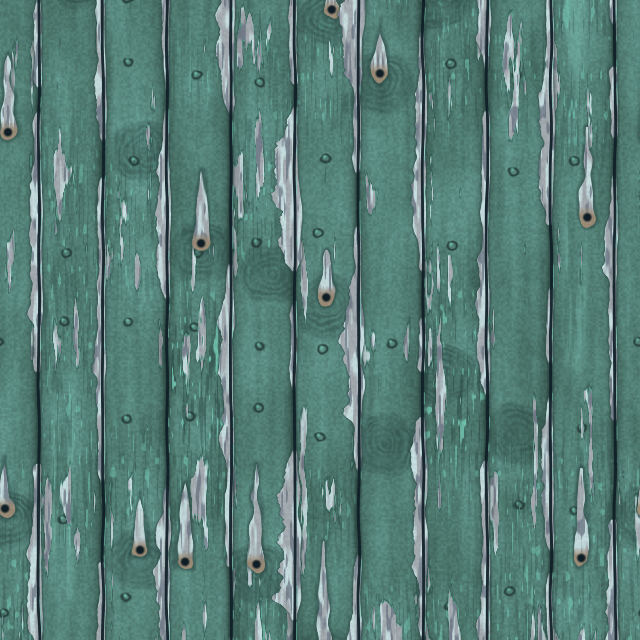
This texture is drawn by a WebGL 1 fragment shader. Its source:

```glsl
precision highp float;
// Weathered green planks: ten vertical boards split by dark, chipped seams.
// Layered noise makes paint and grain; hashed cells place knots, nails and
// drop-shaped scars; thresholded streaks bare the pale wood.
uniform vec2 u_resolution;

const float PLANKS = 10.0;       // boards across the canvas
const float FIRST_SEAM = 0.586;  // first seam, in board widths
const float REPEAT = 5.34;       // height of one wear cycle, in board widths
const float NAIL_ROW = 1.36;     // nail spacing, in board widths
const float GAP = 0.045;         // width of the dark seam line
const float CHIP = 0.055;        // width of the common seam chips
const vec3 GREEN = vec3(0.30, 0.47, 0.43);
const vec3 LIGHT = vec3(0.37, 0.57, 0.53);
const vec3 DARK = vec3(0.17, 0.29, 0.27);
const vec3 NAVY = vec3(0.06, 0.12, 0.15);
const vec3 MINT = vec3(0.45, 0.78, 0.70);
const vec3 PALE = vec3(0.76, 0.85, 0.86);
const vec3 WOOD = vec3(0.63, 0.66, 0.68);
const vec3 SLATE = vec3(0.40, 0.44, 0.50);
const vec3 TAN = vec3(0.60, 0.54, 0.46);

float hash(vec2 p) {
  vec3 q = fract(p.xyx * 0.1031);
  q += dot(q, q.yzx + 33.33);
  return fract((q.x + q.y) * q.z);
}

float noise(vec2 p) {
  vec2 i = floor(p), f = fract(p);
  f *= f * (3.0 - 2.0 * f);
  return mix(mix(hash(i), hash(i + vec2(1, 0)), f.x),
             mix(hash(i + vec2(0, 1)), hash(i + vec2(1, 1)), f.x), f.y);
}

float fbm(vec2 p) {
  float sum = 0.0, amp = 0.5;
  for (int i = 0; i < 4; i++) {
    sum += amp * noise(p);
    p = p * 2.03 + 17.1;
    amp *= 0.5;
  }
  return sum / 0.9375;
}

// Coverage of the inside of a distance d, softened by one pixel
float fill(float d, float px) { return 1.0 - smoothstep(-px, px, d); }

void main() {
  vec2 q = gl_FragCoord.xy / u_resolution * PLANKS - vec2(FIRST_SEAM, 0.0);
  float px = 0.6 * PLANKS / u_resolution.y;
  float plank = mod(floor(q.x), PLANKS);
  float seam = mod(floor(q.x + 0.5), PLANKS);
  float f = fract(q.x), v = q.y;
  vec2 g = q + vec2(plank * 17.0, 40.0);  // separate grain on each board

  // Paint: blotches, vertical streaks and fine speckle
  float streak = fbm(g * vec2(9.0, 0.7));
  float speckle = noise(g * 31.0) - 0.5;
  float tone = 0.42 + 1.3 * (streak - 0.5) + 1.6 * (fbm(g * 0.9) - 0.5)
             + 0.45 * speckle + 0.3 * (hash(vec2(plank, 7.0)) - 0.5);
  vec3 col = mix(GREEN, LIGHT, clamp(tone, -0.9, 1.4));

  // Brushed light bands on every eighth board
  float band = smoothstep(0.15, 0.3, f) * (1.0 - smoothstep(0.45, 0.65, f));
  band *= step(mod(plank, 8.0), 0.5) * smoothstep(0.35, 0.6, noise(vec2(plank, v * 0.8)));
  col = mix(col, LIGHT * 1.2, 0.6 * band * smoothstep(0.4, 0.62, fbm(g * vec2(8.0, 0.5))));

  // Worn boards: open grain and bright specks
  float worn = step(abs(mod(plank, 4.0) - 2.0), 0.5) * exp(-pow((v - 4.0) / 1.6, 2.0));
  float wear = max(worn, 0.55 * smoothstep(0.45, 0.8, noise(vec2(plank * 13.0, v * 0.45))));
  col = mix(col, DARK, 0.55 * wear * smoothstep(0.55, 0.8, noise(g * vec2(32.0, 2.5))));
  col = mix(col, MINT, wear * smoothstep(0.8, 0.9, noise(g * vec2(26.0, 5.0))));

  // Knots: dark ringed ovals, one chance per board and cycle
  float cycle = v / REPEAT + hash(vec2(plank, 3.0));
  vec2 cell = vec2(plank, floor(cycle));
  vec2 at = vec2(f - 0.3 - 0.4 * hash(cell + 11.0),
                 (fract(cycle) - 0.3 - 0.4 * hash(cell + 23.0)) * REPEAT);
  float r = length(at / vec2(0.55, 0.5)) + 0.4 * (fbm(g * 3.0) - 0.5);
  float rings = 0.5 + 0.5 * sin(r * 32.0 + 7.0 * fbm(g * 4.0));
  float knot = step(0.35, hash(cell + 31.0)) * (1.0 - smoothstep(0.8, 1.05, r));
  col = mix(col, DARK, knot * (0.25 + 0.4 * rings * noise(g * 5.0)));

  // Nail heads: small shaded bumps with a lit rim
  float row = floor(v / NAIL_ROW);
  vec2 key = vec2(plank + 50.0, row);
  vec2 nail = vec2(f - 0.38 - 0.16 * hash(key), v - (row + 0.3 + 0.4 * hash(key + 9.0)) * NAIL_ROW);
  float head = length(nail * vec2(1.0, 1.15)) + 0.03 * (noise(g * 14.0) - 0.5);
  float nailed = step(0.42, hash(key + 19.0));
  col = mix(col, DARK * 0.7, nailed * 0.8 * fill(abs(head - 0.065) - 0.02, 0.02));
  col = mix(col, MINT, nailed * 0.7 * fill(length(nail - vec2(-0.02, 0.03)) - 0.025, 0.02));

  // Flakes: long bare streaks with a dark lower lip and bright rim
  float bare = fbm(g * vec2(6.5, 0.85) + 5.0);
  float limit = 0.76 - 0.17 * wear * (1.0 - 0.6 * smoothstep(0.5, 0.8, f));
  vec3 timber = mix(WOOD, PALE, smoothstep(0.4, 0.75, noise(g * vec2(22.0, 3.0))));
  timber = mix(timber, SLATE, 0.75 * smoothstep(0.58, 0.8, noise(g * vec2(28.0, 4.0) + 9.0)));
  col = mix(col, DARK, 0.6 * smoothstep(limit - 0.04, limit, bare));
  col = mix(col, MINT, 0.5 * smoothstep(limit - 0.01, limit, bare));
  col = mix(col, timber, smoothstep(limit, limit + 0.02, bare));

  // Drop scars: a round hole in tan wood under a tapering bare tail
  vec2 drop = at - vec2(0.0, 0.15);
  float tail = 0.5 + 1.3 * hash(cell + 41.0);
  float rise = clamp(drop.y / tail, 0.0, 1.0);
  float scar = length(vec2(drop.x, drop.y - rise * tail)) - 0.13 * (1.0 - rise)
             + 0.09 * (noise(g * vec2(9.0, 4.0)) - 0.5);
  float scarred = step(0.52, hash(cell + 53.0));
  col = mix(col, DARK, scarred * 0.6 * fill(scar - 0.04, 0.04));
  col = mix(col, mix(TAN, timber, smoothstep(0.0, 0.2, drop.y)), scarred * fill(scar, px));
  col = mix(col, NAVY, scarred * fill(length(drop) - 0.065, px + 0.015));

  // Seams: soft shade, ragged chips, cyclic peels, then the dark gap
  float s = f - step(0.5, f) + 0.03 * (noise(vec2(seam * 9.0, v * 1.5)) - 0.5);
  float ragged = fbm(vec2(seam * 21.0, v * 4.5));
  float t = fract((v - 5.7 - (seam - 4.0) * 2.9) / REPEAT);
  float peel = smoothstep(0.0, 0.06, t) * (1.0 - smoothstep(0.35, 0.52, t));
  peel *= 0.06 + 0.15 * exp(-0.6 * pow(seam - 4.3, 2.0));
  float chips = smoothstep(0.32, 0.5, noise(vec2(seam * 5.0, v * 1.3 + 30.0)));
  float left = CHIP * chips * (0.4 + 1.2 * ragged) + peel * (0.3 + 1.4 * ragged);
  float right = GAP + 0.02 * chips * ragged + 0.45 * peel * noise(vec2(seam * 7.0, v * 3.0));
  col *= 1.0 - 0.42 * exp(-abs(s) * 13.0);
  float edge = max(-s - left, s - right);
  col = mix(col, DARK, 0.55 * fill(edge - 0.02, 0.025));
  col = mix(col, timber, fill(edge, px) * smoothstep(0.01, 0.03, left));
  col = mix(col, NAVY, 0.93 * fill(abs(s - 0.5 * GAP) - 0.5 * GAP, px));
  float glint = smoothstep(0.6, 0.75, noise(vec2(seam * 3.0, v * 5.0)));
  col = mix(col, MINT, 0.6 * glint * fill(abs(s - GAP - 0.008) - 0.008, px));

  gl_FragColor = vec4(col * (1.0 + 0.08 * speckle), 1.0);
}
```
